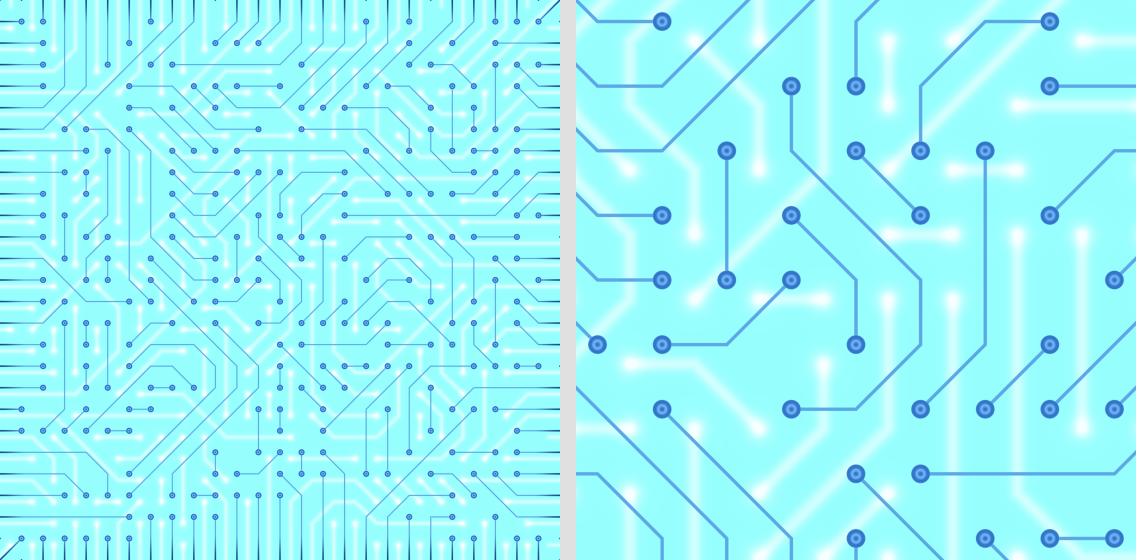
Left: the whole. Right: its middle third, enlarged.
Give the GLSL for this pattern, as a Shadertoy shader.

```glsl
// Circuit board: blue octilinear traces with round pads over soft white traces on cyan.

const float CELLS = 26.0;
const float EIGHTH_TURN = 0.785398;

float hash(vec2 p) {
    return fract(sin(dot(p, vec2(127.1, 311.7))) * 43758.5);
}

// Grid step for one of eight compass directions
vec2 stepFor(float k) {
    float a = k * EIGHTH_TURN;
    return round(vec2(cos(a), sin(a)));
}

// Direction index at a node: layered sines inside, square to the rim outside
float heading(vec2 p, float seed) {
    vec2 c = abs(p - 0.5 * CELLS);
    float swirl = 1.7 * sin(0.42 * p.x + seed + 1.4 * sin(0.37 * p.y + seed))
                + 1.2 * sin(0.55 * p.y - 0.23 * p.x + 2.0 * seed);
    float rim = 1.0 + clamp(c.y - c.x, -1.0, 1.0);
    return round(mix(swirl, rim, smoothstep(9.0, 12.5, max(c.x, c.y))));
}

bool inside(vec2 p) {
    return all(greaterThan(p, vec2(0.5))) && all(lessThan(p, vec2(CELLS - 0.5)));
}

// True if the trace leaving p survives breaks, crossings and merges
bool linked(vec2 p, float seed) {
    if (inside(p) && hash(p + seed) < 0.09) return false;
    float k = heading(p, seed);
    vec2 d = stepFor(k), q = p + d;

    // Of two crossing diagonals, keep the falling one
    if (d.x * d.y > 0.5) {
        vec2 a = p + vec2(d.x, 0.0), b = p + vec2(0.0, d.y);
        if (a + stepFor(heading(a, seed)) == b) return false;
        if (b + stepFor(heading(b, seed)) == a) return false;
    }

    // Where traces meet, keep the straightest
    float onward = heading(q, seed);
    float straightness = cos((k - onward) * EIGHTH_TURN + 0.1);
    if (straightness < -0.5) return false;
    for (float j = -3.0; j < 3.5; j++) {
        if (j == k || cos((j - onward) * EIGHTH_TURN + 0.1) <= straightness) continue;
        if (heading(q - stepFor(j), seed) == j) return false;
    }
    return true;
}

float segment(vec2 p, vec2 a, vec2 d) {
    vec2 v = p - a;
    return length(v - d * clamp(dot(v, d) / dot(d, d), 0.0, 1.0));
}

// Distances, in canvas units, to the nearest trace (x) and pad centre (y)
vec2 circuit(vec2 g, float seed) {
    vec2 node = round(g);
    float trace = 9.0, ends = 0.0;
    for (float y = -1.0; y < 1.5; y++)
    for (float x = -1.0; x < 1.5; x++) {
        vec2 p = node + vec2(x, y);
        if (!linked(p, seed)) continue;
        vec2 d = stepFor(heading(p, seed));
        trace = min(trace, segment(g, p, d));
        if (p == node || p + d == node) ends++;
    }
    float pad = ends == 1.0 && inside(node) ? length(g - node) : 9.0;
    return vec2(trace, pad) / CELLS;
}

void mainImage(out vec4 fragColor, in vec2 fragCoord) {
    vec2 uv = fragCoord / iResolution.xy;
    float soft = 0.7 / min(iResolution.x, iResolution.y);
    vec2 g = uv * CELLS;

    // Cyan ground with blurred white traces
    vec2 glow = circuit(g + vec2(0.5, 0.3), 4.3);
    float light = 0.55 * exp(-pow(glow.x / 0.0042, 2.0))
                + 0.5 * exp(-pow(glow.y / 0.0075, 2.0));
    vec3 color = mix(vec3(0.59, 1.0, 0.995), vec3(1.0), min(light, 0.9));

    // Blue traces, darkening toward the rim
    vec2 wire = circuit(g, 1.7);
    vec2 c = abs(uv - 0.5);
    float rim = smoothstep(0.45, 0.5, max(c.x, c.y));
    vec3 wireColor = mix(vec3(0.36, 0.66, 0.9), vec3(0.1, 0.3, 0.55), rim);
    float halfWidth = mix(0.001, 0.0014, rim);
    float line = 1.0 - smoothstep(halfWidth - soft, halfWidth + soft, wire.x);
    color = mix(color, wireColor, line);

    // Pads with a darker ring and core
    float pad = 1.0 - smoothstep(0.0056 - soft, 0.0056 + soft, wire.y);
    float ring = 1.0 - smoothstep(0.0004, 0.002, abs(wire.y - 0.0044));
    float core = 1.0 - smoothstep(0.0005, 0.0022, wire.y);
    vec3 padColor = mix(vec3(0.42, 0.69, 0.96), vec3(0.2, 0.46, 0.78), max(ring, core));
    color = mix(color, padColor, pad);

    fragColor = vec4(color, 1.0);
}
```
